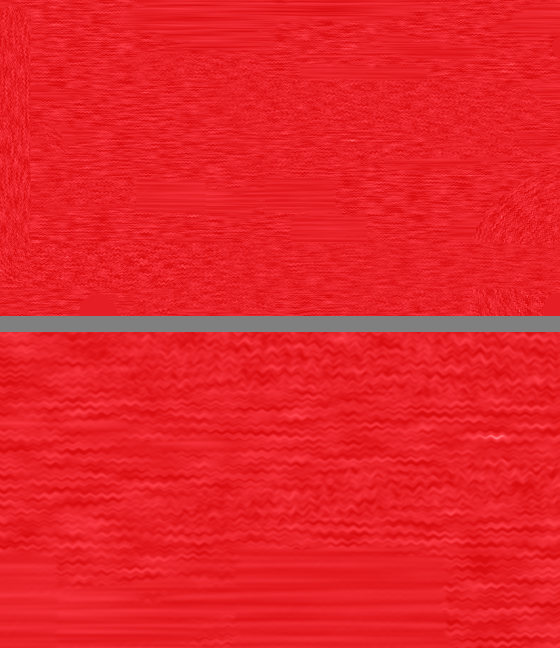
Top: the whole. Bottom: its middle third, enlarged.
A Shadertoy shader for this texture:

```glsl
float hash(vec2 p) {
    vec3 q = fract(vec3(p.xyx) * 0.1031);
    q += dot(q, q.yzx + 33.33);
    return fract((q.x + q.y) * q.z);
}

float cornerSlope(vec2 cell, vec2 offset) {
    float angle = 6.2832 * hash(cell + 400.0);
    return dot(vec2(cos(angle), sin(angle)), offset);
}

float gradientNoise(vec2 p) {
    vec2 i = floor(p), f = fract(p);
    vec2 u = f * f * f * (f * (f * 6.0 - 15.0) + 10.0);
    vec2 e = vec2(1.0, 0.0);
    return mix(mix(cornerSlope(i, f), cornerSlope(i + e.xy, f - e.xy), u.x),
               mix(cornerSlope(i + e.yx, f - e.yx), cornerSlope(i + 1.0, f - 1.0), u.x), u.y);
}

// Fine paint threads; x runs along the brush, y across it
float threads(vec2 p) {
    p.y += 0.0012 * sin(p.x * 520.0);
    return 1.15 * gradientNoise(p * vec2(14.0, 165.0))
         + 0.85 * gradientNoise(p * vec2(38.0, 255.0) + 37.0);
}

// Rough, beaded ridges left by a stiff brush
float bristles(vec2 p) {
    p.y += 0.002 * sin(p.x * 430.0) + 0.003 * gradientNoise(p * 9.0);
    return 1.2 * gradientNoise(p * vec2(24.0, 150.0))
         + 0.9 * gradientNoise(p * vec2(120.0, 210.0) + 71.0);
}

float cover(float d, float softness) {
    return 1.0 - smoothstep(-softness, softness, d);
}

// Bowed capsule: returns along, across and signed distance
vec3 brushStroke(vec2 p, vec2 start, vec2 end, float bow, float width) {
    vec2 axis = normalize(end - start);
    float span = distance(start, end);
    vec2 q = vec2(dot(p - start, axis), dot(p - start, vec2(-axis.y, axis.x)));
    float t = q.x / span;
    q.y -= 4.0 * bow * t * (1.0 - t);
    return vec3(q, length(vec2(q.x - clamp(q.x, 0.0, span), q.y)) - width);
}

void mainImage(out vec4 fragColor, in vec2 fragCoord) {
    vec2 p = fragCoord / iResolution.y;
    float fray = gradientNoise(p * vec2(14.0, 70.0));

    // Horizontal ground, with calmer long streaks in places
    float relief = threads(p + vec2(0.0, 0.004 * gradientNoise(p * 3.0)));
    float streaks = 0.9 * gradientNoise(p * vec2(2.5, 125.0))
                  + 0.5 * gradientNoise(p * vec2(7.0, 230.0));
    float calm = smoothstep(0.1, 0.35, gradientNoise(p * vec2(2.2, 9.0) + 5.0) + 0.25 * fray
                            + 0.25 * smoothstep(0.82, 0.95, p.y));
    relief = mix(relief, streaks, calm);

    // Sweeping strokes: start and end, then bow and half width
    vec4 ends[8] = vec4[8](
        vec4(0.30, 0.76, 0.80, 0.77), vec4(0.60, 0.68, 1.66, 0.67),
        vec4(0.58, 0.65, 1.59, 0.58), vec4(0.64, 0.45, 1.70, 0.52),
        vec4(0.12, 0.38, 0.39, 0.39), vec4(0.08, 0.57, 0.17, 0.56),
        vec4(0.38, 0.00, 0.84, 0.04), vec4(1.12, 0.04, 1.62, 0.01));
    vec2 shapes[8] = vec2[8](
        vec2(0.025, 0.04), vec2(0.03, 0.055), vec2(0.035, 0.055), vec2(0.025, 0.022),
        vec2(0.005, 0.045), vec2(0.01, 0.045), vec2(0.03, 0.03), vec2(0.02, 0.035));
    for (int i = 0; i < 8; i++) {
        vec3 s = brushStroke(p, ends[i].xy, ends[i].zw, shapes[i].x, shapes[i].y);
        float d = s.z + 0.018 * fray;
        float mask = cover(d, 0.008) * smoothstep(-0.04, 0.3, s.x + 0.15 * float(i > 3));
        float ridge = exp(-d * d / 0.00001) * smoothstep(0.0, 0.3, s.x);
        relief = mix(relief, bristles(s.xy + float(i) * 3.7), 0.8 * mask);
        relief += 0.3 * ridge * gradientNoise(p * 140.0);
    }

    // Smooth wiped blocks: centre and half size
    vec4 blocks[4] = vec4[4](
        vec4(0.54, 0.38, 0.11, 0.05), vec4(0.95, 0.38, 0.11, 0.055),
        vec4(1.04, 0.27, 0.12, 0.05), vec4(1.15, 0.77, 0.20, 0.022));
    for (int i = 0; i < 4; i++) {
        vec2 d = abs(p - blocks[i].xy) - blocks[i].zw;
        float stripes = 0.13 * sin(p.y * 390.0) + 0.65 * streaks;
        relief = mix(relief, stripes, 0.9 * cover(max(d.x, d.y) + 0.015 * fray, 0.004));
    }

    // Curved fan at the right
    vec2 fan = (p - vec2(1.83, 0.15)) * vec2(1.0, 1.05);
    float radius = length(fan) + 0.015 * gradientNoise(p * 6.0);
    relief = mix(relief, bristles(vec2(0.25 * atan(fan.y, -fan.x), radius)),
                 cover(radius - 0.345 + 0.012 * fray, 0.004));

    // Side stroke turning the corner into a bottom band
    vec2 bend = p - vec2(0.10, 0.235) + 0.008 * gradientNoise(p * 5.0);
    vec2 outer = max(-bend, 0.0001);
    float depth = length(outer);
    float along = max(bend.y, 0.0) - max(bend.x, 0.0) + 0.12 * atan(outer.x, outer.y);
    float band = cover(depth - 0.15, 0.004) * smoothstep(0.0, 0.007, depth + 0.004 * fray);
    band *= cover(brushStroke(p, vec2(0.04, 0.0), vec2(0.04, 0.92), 0.0, 0.062).z
                  * step(0.5, p.y), 0.004) * mix(2.0, 1.0, step(0.5, p.y));
    float run = smoothstep(0.5, 1.0, p.x);
    float worn = mix(bristles(vec2(along, depth)), threads(vec2(along, depth)), 0.6 * run);
    relief = mix(relief, worn, clamp(band, 0.0, 1.0));

    // Flat round dabs on the border
    float dab = length(p - vec2(0.31, 0.01)) - 0.06;
    dab = min(dab, length(p - vec2(1.785, 0.85)) - 0.038);
    dab = min(dab, length(p - vec2(1.775, 0.02)) - 0.055);
    relief = mix(relief, -0.1, cover(dab, 0.003));

    // Red paint with pale glints on the highest ridges
    float tone = clamp(0.46 + 1.05 * relief, -0.2, 1.25);
    vec3 paint = mix(vec3(0.87, 0.07, 0.09), vec3(0.96, 0.19, 0.23), tone);
    paint += vec3(0.03, 0.25, 0.24) * smoothstep(0.75, 1.25, relief);
    fragColor = vec4(clamp(paint, 0.0, 1.0), 1.0);
}
```
